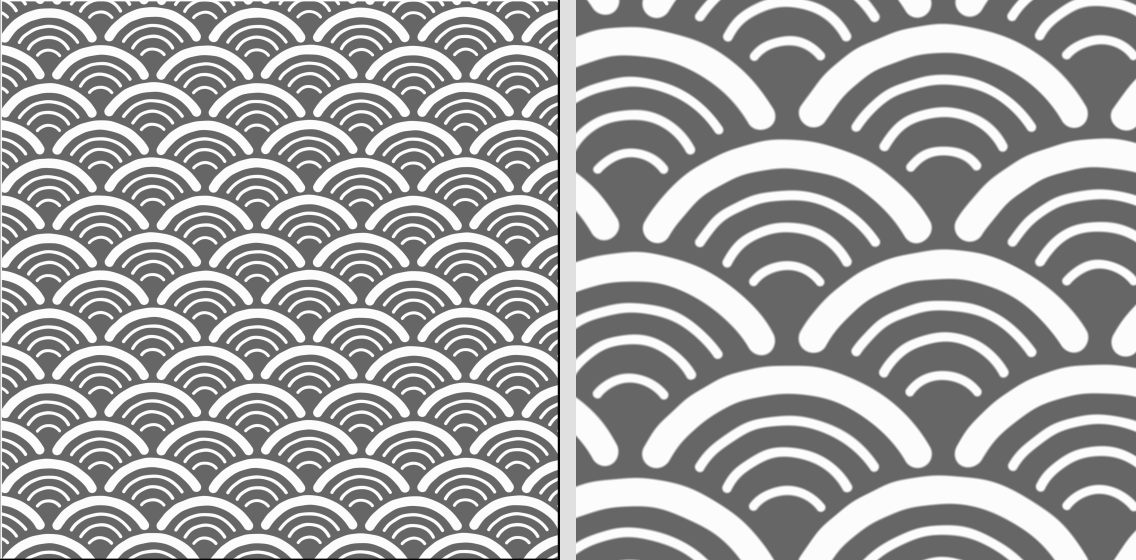
Left, the full canvas; right, a detail of the centre.
Write a Shadertoy shader that draws this pattern.

```glsl
// Seigaiha waves: staggered rows of four nested white arcs on grey, with a thin frame

// Distance to a round-capped arc that opens downwards
float arcDistance(vec2 p, float radius, float halfAngle, float halfWidth) {
    p.x = abs(p.x);
    vec2 dir = vec2(sin(halfAngle), cos(halfAngle));
    float d = dir.y * p.x > dir.x * p.y ? length(p - dir * radius)
                                        : abs(length(p) - radius);
    return d - halfWidth;
}

// One wave; its local origin is the crest of the bold arc
float waveDistance(vec2 p) {
    float d = arcDistance(p + vec2(0.0, 0.0903), 0.0903, 1.036, 0.0085);
    d = min(d, arcDistance(p + vec2(0.0, 0.0868), 0.0625, 0.985, 0.0029));
    d = min(d, arcDistance(p + vec2(0.0, 0.0842), 0.0408, 1.06, 0.0029));
    return min(d, arcDistance(p + vec2(0.0, 0.0920), 0.0256, 0.89, 0.0027));
}

// Rows overlap vertically, so each point tests three of them
float patternDistance(vec2 p) {
    vec2 pitch = vec2(0.1862, 0.06705);
    p -= vec2(0.459, 0.5755);
    float firstRow = floor(p.y / pitch.y);
    float d = 1.0;
    for (int i = 0; i < 3; i++) {
        float row = firstRow + float(i);
        float stagger = 0.5 * mod(row, 2.0);
        float column = floor(p.x / pitch.x - stagger + 0.5) + stagger;
        vec2 local = p - vec2(column, row) * pitch;
        // Columns sit slightly high or low
        local.y += 0.001 * cos(3.8 * column + 0.95);
        d = min(d, waveDistance(local));
    }
    return d;
}

void mainImage(out vec4 fragColor, in vec2 fragCoord) {
    vec2 uv = fragCoord / iResolution.xy;
    float soft = max(0.7 / iResolution.y, 0.001);

    // Slight hand-cut wobble from layered sines
    vec2 wobble = sin(uv.yx * vec2(83.0, 97.0) + 2.0 * sin(uv * 61.0))
                + 0.5 * sin(uv.yx * 211.0 + uv * 137.0);
    float d = patternDistance(uv + 0.0003 * wobble);
    vec3 color = mix(vec3(0.4), vec3(0.99), 1.0 - smoothstep(-soft, soft, d));

    // Pale strip on the left and top, dark strip on the right and bottom
    float paleEdge = min(uv.x - 0.0035, 0.9975 - uv.y);
    color = mix(color, vec3(0.99), 1.0 - smoothstep(-soft, soft, paleEdge));
    float darkEdge = min(min(0.996 - uv.x, uv.y - 0.0025), uv.x - 0.0005);
    color = mix(color, vec3(0.02), 1.0 - smoothstep(-soft, soft, darkEdge));

    fragColor = vec4(color, 1.0);
}
```
